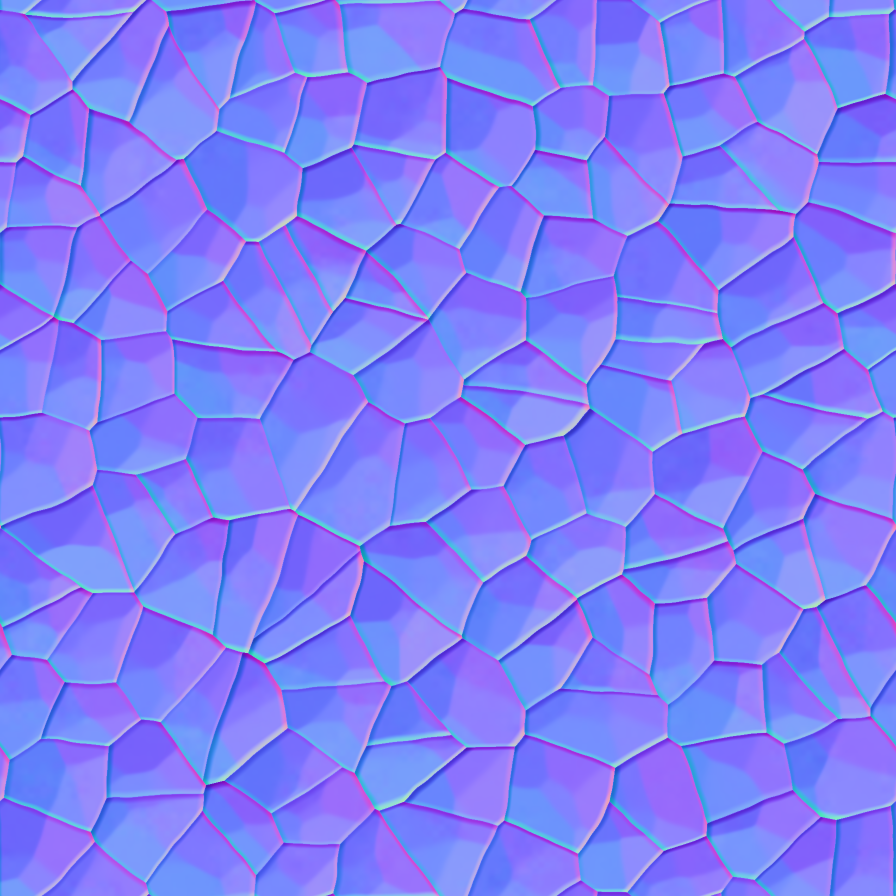
Reproduce this texture map procedurally as a WebGL 2 fragment shader.

```glsl
#version 300 es
precision highp float;
// Tiling normal map of tightly packed, chipped stones with bevelled rims.

#define CELLS 12            // stones across the tile
#define JITTER 1.12         // irregularity of the stone layout
#define FACETS 5            // chipped planes around each stone
#define FACET_SLOPE 0.27    // steepest chipped plane
#define TOP_TILT 0.13       // tilt of the plane in the middle
#define FACET_BLEND 0.004   // softness between planes
#define RIM_WIDTH 0.088     // bevel width in stone units
#define RIM_SLOPE 1.2       // steepest bevel
#define WARP 0.06           // bending of the cracks
#define GRAIN 0.035         // fine surface roughness
#define SAMPLES 2           // antialiasing samples per axis

uniform vec2 u_resolution;
out vec4 fragColor;

const float TAU = 6.2831853;

// Integer hash giving three values in 0..1.
vec3 hash3(uvec3 v) {
    v = v * 1664525u + 1013904223u;
    v.x += v.y * v.z; v.y += v.z * v.x; v.z += v.x * v.y;
    v ^= v >> 16u;
    v.x += v.y * v.z; v.y += v.z * v.x; v.z += v.x * v.y;
    return vec3(v >> 8u) / 16777216.0;
}

// Hash of a lattice point that repeats after a whole period.
vec3 wrapHash(ivec2 cell, int period, int seed) {
    ivec2 wrapped = (cell % period + period) % period;
    return hash3(uvec3(wrapped, seed));
}

// Two channels of smooth wrapping noise in -1..1.
vec2 noise2(vec2 p, int period, int seed) {
    ivec2 i = ivec2(floor(p));
    vec2 f = fract(p);
    f = f * f * f * (f * (f * 6.0 - 15.0) + 10.0);
    vec2 a = wrapHash(i, period, seed).xy;
    vec2 b = wrapHash(i + ivec2(1, 0), period, seed).xy;
    vec2 c = wrapHash(i + ivec2(0, 1), period, seed).xy;
    vec2 d = wrapHash(i + ivec2(1, 1), period, seed).xy;
    return 2.0 * mix(mix(a, b, f.x), mix(c, d, f.x), f.y) - 1.0;
}

vec2 site(ivec2 cell) {
    return vec2(cell) + 0.5 + JITTER * (wrapHash(cell, CELLS, 1).xy - 0.5);
}

// Slope of a stone cut by random planes; q is measured from its site.
vec2 facetSlope(vec2 q, ivec2 cell) {
    vec3 top = wrapHash(cell, CELLS, 2);
    vec2 tilt = TOP_TILT * (2.0 * top.xy - 1.0);
    float weight = exp(dot(tilt, q) / FACET_BLEND);
    vec2 total = tilt * weight;
    float sum = weight;
    for (int k = 0; k < FACETS; k++) {
        vec3 rnd = wrapHash(cell, CELLS, 10 + k);
        float angle = TAU * (float(k) + top.z + 0.8 * rnd.x) / float(FACETS);
        vec2 dir = vec2(cos(angle), sin(angle));
        float slope = FACET_SLOPE * mix(0.35, 1.0, rnd.y);
        float start = mix(0.0, 0.36, rnd.z);
        weight = exp(min(slope * (dot(dir, q) - start) / FACET_BLEND, 80.0));
        total += dir * slope * weight;
        sum += weight;
    }
    return total / sum;
}

// Outward surface slope at p, in stone units.
vec2 stoneSlope(vec2 p) {
    vec2 w = p + WARP * noise2(p, CELLS, 3) + 0.012 * noise2(p * 4.0, CELLS * 4, 4);

    // Nearest site
    ivec2 base = ivec2(floor(w)), home = base;
    float nearest = 1e9;
    for (int y = -2; y <= 2; y++)
    for (int x = -2; x <= 2; x++) {
        ivec2 cell = base + ivec2(x, y);
        vec2 d = site(cell) - w;
        if (dot(d, d) < nearest) { nearest = dot(d, d); home = cell; }
    }

    // Bevels toward every neighbouring stone
    vec2 center = site(home), rim = vec2(0.0);
    float edge = 1.0;
    for (int y = -2; y <= 2; y++)
    for (int x = -2; x <= 2; x++) {
        if (x == 0 && y == 0) continue;
        vec2 other = site(home + ivec2(x, y));
        vec2 dir = normalize(other - center);
        float dist = dot(0.5 * (center + other) - w, dir);
        vec3 rnd = wrapHash(home, CELLS, 40 + (y + 2) * 5 + x + 2);
        float width = RIM_WIDTH * mix(0.6, 1.2, rnd.y);
        float steep = RIM_SLOPE * mix(0.15, 1.0, rnd.x);
        rim += dir * steep * (1.0 - smoothstep(0.0, width, dist));
        edge = min(edge, dist);
    }

    // Patchy fine grain
    float patchy = smoothstep(-0.2, 0.7, noise2(p * 2.0, CELLS * 2, 5).x);
    vec2 grain = noise2(p * 5.0, CELLS * 5, 6) + 0.6 * noise2(p * 12.0, CELLS * 12, 7);
    vec2 slope = facetSlope(w - center, home) + rim + GRAIN * (0.2 + patchy) * grain;
    return slope * smoothstep(-0.012, 0.016, edge);
}

void main() {
    vec3 color = vec3(0.0);
    for (int y = 0; y < SAMPLES; y++)
    for (int x = 0; x < SAMPLES; x++) {
        vec2 offset = (vec2(x, y) + 0.5) / float(SAMPLES) - 0.5;
        vec2 uv = (gl_FragCoord.xy + offset) / u_resolution;
        vec3 normal = normalize(vec3(stoneSlope(uv * float(CELLS)), 1.0));
        color += 0.5 + 0.5 * normal * vec3(1.0, -1.0, 1.0);
    }
    fragColor = vec4(color / float(SAMPLES * SAMPLES), 1.0);
}
```
